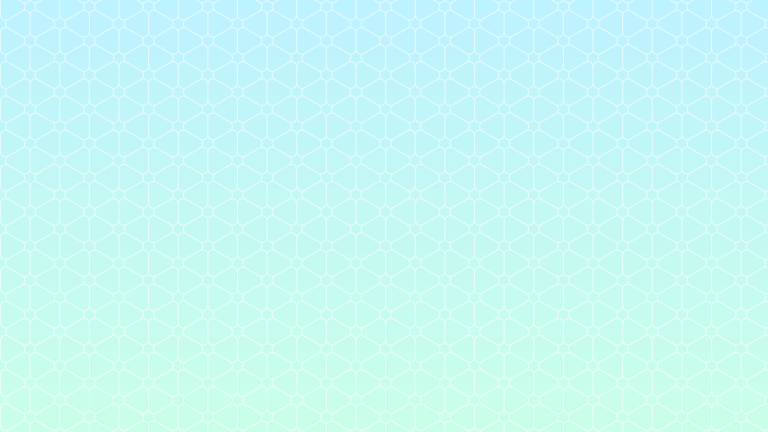
Give the GLSL for this pattern, as a Shadertoy shader.

```glsl
// Pale sky-to-mint gradient under a fine white lattice of rounded triangles.
// Skewed cells split into equilateral triangles; each outline is a rounded
// distance function, so the gaps at the lattice points form small stars.

const float SIDE = 0.0792;       // triangle side, in canvas heights
const float ALTITUDE = 0.8660254; // altitude of a triangle of side 1

// Barycentric coordinates in the triangle that holds p (lattice of side 1).
vec3 triangleCoords(vec2 p) {
    float column = p.x / ALTITUDE;
    vec2 f = fract(vec2(column, p.y - 0.5 * column));
    if (f.x + f.y > 1.0) f = 1.0 - f;
    return vec3(f, 1.0 - f.x - f.y);
}

// Signed distance to a unit triangle whose corners have the given radius.
float roundedTriangle(vec3 bary, float radius) {
    vec3 inset = bary * ALTITUDE - radius;
    float low = min(inset.x, min(inset.y, inset.z));
    float high = max(inset.x, max(inset.y, inset.z));
    float mid = inset.x + inset.y + inset.z - low - high;
    // Beyond both inset edges the nearest point is the corner's centre.
    bool corner = mid + 0.5 * low < 0.0;
    float d = corner ? sqrt((low * low + mid * mid + low * mid) / 0.75) : -low;
    return d - radius;
}

// Share of a pixel covered by a line, exact also for lines under a pixel wide.
float lineCoverage(float d, float halfWidth, float pixel) {
    float covered = min(d + 0.5 * pixel, halfWidth) - max(d - 0.5 * pixel, -halfWidth);
    return clamp(covered / pixel, 0.0, 1.0);
}

void mainImage(out vec4 fragColor, in vec2 fragCoord) {
    vec2 uv = fragCoord / iResolution.y;

    // Background: mint at the bottom, sky blue at the top
    vec3 color = mix(vec3(0.79, 1.0, 0.912), vec3(0.742, 0.948, 1.0), uv.y);

    // Lattice of outlines
    vec3 bary = triangleCoords((uv - vec2(0.001, 0.549)) / SIDE);
    float d = abs(roundedTriangle(bary, 0.15)) * SIDE;
    float line = lineCoverage(d, 0.00125, 1.0 / iResolution.y);
    color = mix(color, vec3(1.0), 0.55 * line);

    fragColor = vec4(color, 1.0);
}
```
